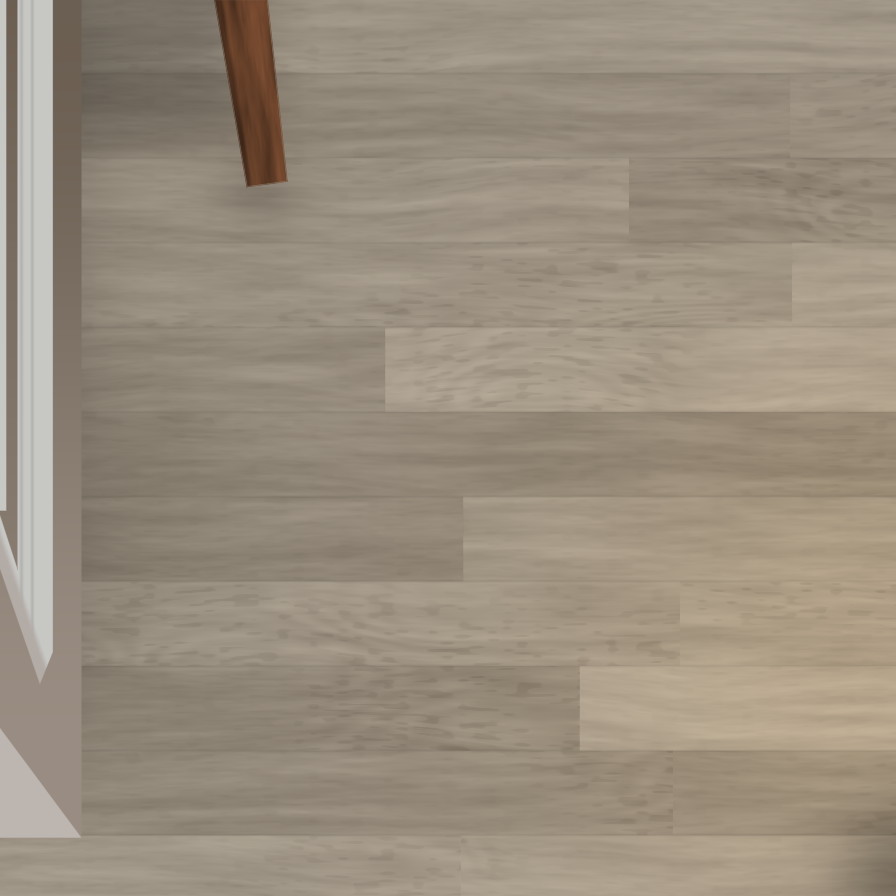
Reproduce this texture procedurally as a WebGL 2 fragment shader.

```glsl
#version 300 es
precision highp float;
// Grey oak plank floor with a white cabinet edge and a tapered wooden leg.
uniform vec2 u_resolution;
out vec4 fragColor;

const float PLANK_HEIGHT = 0.0945;
const float FIRST_SEAM = 0.0677;
const vec3 OAK_DARK = vec3(0.52, 0.48, 0.425);
const vec3 OAK_LIGHT = vec3(0.68, 0.64, 0.58);
const vec3 WHITE_PAINT = vec3(0.78, 0.78, 0.77);
const vec3 TAUPE_DARK = vec3(0.42, 0.37, 0.32);
const vec3 TAUPE_LIGHT = vec3(0.60, 0.55, 0.51);
const vec3 WALNUT = vec3(0.40, 0.25, 0.16);

// Per row, bottom to top: joint position, left tone, right tone.
const vec3 ROWS[11] = vec3[11](
  vec3(0.514, 0.72, 0.80), vec3(0.751, 0.36, 0.38), vec3(0.647, 0.32, 0.84),
  vec3(0.759, 0.62, 0.72), vec3(0.517, 0.28, 0.62), vec3(1.200, 0.27, 0.27),
  vec3(0.430, 0.42, 0.82), vec3(0.884, 0.58, 0.76), vec3(0.702, 0.57, 0.30),
  vec3(0.882, 0.38, 0.46), vec3(1.200, 0.64, 0.64));

float hash(vec2 p) {
  vec3 q = fract(vec3(p.xyx) * 0.1031);
  q += dot(q, q.yzx + 33.33);
  return fract((q.x + q.y) * q.z);
}

float noise(vec2 p) {
  vec2 i = floor(p), f = fract(p);
  f = f * f * (3.0 - 2.0 * f);
  return mix(mix(hash(i), hash(i + vec2(1, 0)), f.x),
             mix(hash(i + vec2(0, 1)), hash(i + vec2(1, 1)), f.x), f.y);
}

float fbm(vec2 p) {
  float sum = 0.0, amp = 0.5;
  for (int i = 0; i < 4; i++) {
    sum += amp * noise(p);
    p = p * 2.03 + 17.0;
    amp *= 0.5;
  }
  return sum;
}

float cover(float d, float soft) { return smoothstep(-soft, soft, d); }

// Signed distance to a line, positive on the left of a to b.
float side(vec2 p, vec2 a, vec2 b) {
  vec2 e = normalize(b - a), q = p - a;
  return e.x * q.y - e.y * q.x;
}

float quad(vec2 p, vec2 a, vec2 b, vec2 c, vec2 d) {
  return min(min(side(p, a, b), side(p, b, c)), min(side(p, c, d), side(p, d, a)));
}

// Tone offset from streaks, arched growth rings and short dark pores.
float grain(vec2 p, float seed) {
  vec2 q = p + vec2(seed * 7.3, seed * 3.1);
  q.y += 0.022 * (noise(q * vec2(5.0, 9.0)) - 0.5);
  float streak = fbm(q * vec2(7.0, 85.0)) - 0.47;
  float fine = noise(q * vec2(45.0, 330.0)) - 0.5;
  float rings = sin(55.0 * noise(q * vec2(4.0, 17.0)) + 5.0 * streak);
  float figure = smoothstep(0.45, 0.75, noise(q * vec2(3.0, 8.0) + 40.0));
  float pores = smoothstep(0.62, 0.85, noise(q * vec2(60.0, 260.0) + 9.0));
  return 0.75 * streak + 0.12 * fine + 0.07 * figure * rings - 0.16 * pores * (0.4 + figure);
}

vec3 plankRow(vec2 p, float row, float px) {
  vec3 plan = ROWS[int(clamp(row + 1.0, 0.0, 10.0))];
  float right = cover(p.x - plan.x, px);
  float seed = row + 3.0 + 20.0 * step(plan.x, p.x);
  float tone = mix(plan.y, plan.z, right) + grain(p, seed);
  return mix(OAK_DARK, OAK_LIGHT, tone);
}

vec3 planks(vec2 p, float px) {
  float s = (p.y - FIRST_SEAM) / PLANK_HEIGHT;
  float seam = floor(s + 0.5);
  float d = (s - seam) * PLANK_HEIGHT;
  vec3 col = mix(plankRow(p, seam - 1.0, px), plankRow(p, seam, px), cover(d, px));
  return col * (1.0 - 0.05 * (1.0 - smoothstep(0.0, 0.0025, abs(d))));
}

// Warm glow at lower right, shade beside the cabinet and behind the leg.
vec3 lightFloor(vec3 col, vec2 p) {
  float glow = exp(-6.0 * dot(p - vec2(1.0, 0.27), p - vec2(1.0, 0.27)));
  col *= mix(vec3(1.0), vec3(1.10, 1.06, 0.99), glow);
  col *= 1.0 - 0.12 * exp(-max(p.x - 0.09, 0.0) * 14.0) * smoothstep(0.0, 0.3, p.y);
  float shade = smoothstep(0.80, 0.90, p.y) * (1.0 - smoothstep(0.20, 0.36, p.x));
  col *= 1.0 - 0.22 * shade;
  col *= 1.0 - 0.13 * exp(-500.0 * dot(p - vec2(0.29, 0.785), p - vec2(0.29, 0.785)));
  return col * (1.0 - 0.3 * exp(-180.0 * dot(p - vec2(1.01, 0.02), p - vec2(1.01, 0.02))));
}

vec3 addLeg(vec3 col, vec2 p, float px) {
  float leg = quad(p, vec2(0.276, 0.792), vec2(0.320, 0.798), vec2(0.298, 1.0), vec2(0.240, 1.0));
  float topOpen = max(leg, min(leg + px, 0.0));
  float veins = fbm(vec2(p.x + 0.12 * p.y, p.y) * vec2(110.0, 14.0));
  float face = cover(side(p, vec2(0.248, 1.0), vec2(0.281, 0.792)), 0.003);
  vec3 wood = WALNUT * (0.65 + 0.7 * veins) * mix(0.68, 1.0, face);
  return mix(col, wood, cover(topOpen, px));
}

vec3 addCabinet(vec3 col, vec2 p, float px) {
  float body = min(0.091 - p.x, p.y - 0.065);
  vec3 paint = mix(TAUPE_LIGHT, TAUPE_DARK, smoothstep(0.15, 1.0, p.y));
  float base = -side(p, vec2(0.0, 0.1875), vec2(0.091, 0.065));
  paint = mix(paint, vec3(0.74, 0.71, 0.69), cover(base, px));
  // Door frame with moulding lines, a recess and an inner panel.
  float rail = side(p, vec2(0.0, 0.365), vec2(0.045, 0.235));
  float door = min(min(rail, 0.059 - p.x), side(p, vec2(0.044, 0.235), vec2(0.060, 0.275)));
  float stile = cover(side(p, vec2(0.0, 0.405), vec2(0.059, 0.235)), 0.004);
  float groove = exp(-pow((p.x - 0.036) / 0.0018, 2.0)) + exp(-pow((p.x - 0.024) / 0.002, 2.0));
  vec3 white = mix(vec3(0.70, 0.67, 0.65), WHITE_PAINT - 0.08 * groove, stile);
  float recess = min(0.0195 - p.x, side(p, vec2(0.0, 0.425), vec2(0.0195, 0.365)));
  white = mix(white, mix(TAUPE_LIGHT, TAUPE_DARK, p.y), cover(recess, px));
  white = mix(white, WHITE_PAINT, cover(min(0.007 - p.x, p.y - 0.43), px));
  paint = mix(paint, white, cover(door, px));
  return mix(col, paint, cover(body, px));
}

void main() {
  vec2 p = gl_FragCoord.xy / u_resolution;
  float px = 0.8 / min(u_resolution.x, u_resolution.y);
  vec3 col = lightFloor(planks(p, px), p);
  col = addLeg(col, p, px);
  col = addCabinet(col, p, px);
  fragColor = vec4(clamp(col, 0.0, 1.0), 1.0);
}
```
